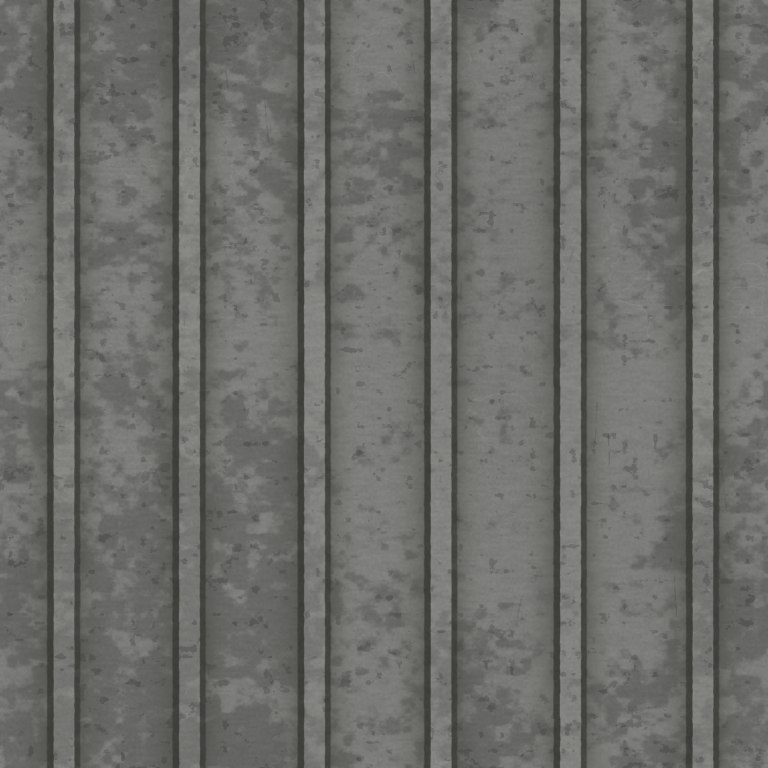
Write a three.js fragment shader that draws this texture.

```glsl
// Weathered grey metal cladding with six raised vertical ribs and dark grooves.
varying vec2 vUv;

const float RIBS = 6.0;
const float DRIFT = 0.009;           // uneven rib spacing
const float FACE_HALF = 0.0137;      // half width of a rib face
const float GROOVE_LEFT = 0.0080;
const float GROOVE_RIGHT = 0.0070;
const float SHADE_LEFT = 0.052;      // reach of soft shade beside a rib
const float SHADE_RIGHT = 0.040;
const float EDGE = 0.0011;           // edge softness
const int SCRATCHES = 16;

const vec3 METAL_LIGHT = vec3(0.487, 0.489, 0.477);
const vec3 METAL_WORN = vec3(0.398, 0.400, 0.389);
const vec3 RIB_TINT = vec3(1.045);
const vec3 GROOVE_COLOR = vec3(0.232, 0.234, 0.215);
const vec3 SHADE_COLOR = vec3(0.290, 0.292, 0.272);

float hash(vec2 p) {
  vec3 q = fract(vec3(p.xyx) * 0.1031);
  q += dot(q, q.yzx + 33.33);
  return fract((q.x + q.y) * q.z);
}

// Value noise that wraps at the canvas border
float noise(vec2 uv, vec2 cells) {
  vec2 p = uv * cells;
  vec2 i = floor(p);
  vec2 f = fract(p);
  f = f * f * (3.0 - 2.0 * f);
  vec2 a = mod(i, cells);
  vec2 b = mod(i + 1.0, cells);
  vec2 seed = cells * 1.7;
  return mix(mix(hash(a + seed), hash(vec2(b.x, a.y) + seed), f.x),
             mix(hash(vec2(a.x, b.y) + seed), hash(b + seed), f.x), f.y);
}

float fbm(vec2 uv, vec2 cells) {
  float sum = 0.0;
  float gain = 0.5;
  for (int i = 0; i < 5; i++) {
    sum += gain * noise(uv, cells);
    cells *= 2.0;
    gain *= 0.5;
  }
  return sum / 0.96875;
}

float segmentDistance(vec2 p, vec2 a, vec2 b) {
  vec2 ab = b - a;
  return length(p - a - ab * clamp(dot(p - a, ab) / dot(ab, ab), 0.0, 1.0));
}

// Thin, slanted, mostly upright scratches
float scratches(vec2 uv) {
  float mark = 0.0;
  vec2 p = uv + 0.004 * (vec2(noise(uv, vec2(30.0)), 0.5) - 0.5);
  for (int i = 0; i < SCRATCHES; i++) {
    float k = float(i);
    vec2 start = vec2(hash(vec2(k, 3.0)), hash(vec2(k, 17.0)));
    vec2 span = vec2(0.025 * (hash(vec2(k, 29.0)) - 0.4), 0.02 + 0.05 * hash(vec2(k, 41.0)));
    float d = segmentDistance(p, start, start + span);
    mark = max(mark, (1.0 - smoothstep(0.0004, 0.0016, d)) * (0.4 + 0.6 * hash(vec2(k, 53.0))));
  }
  return mark * smoothstep(0.25, 0.6, noise(uv, vec2(90.0, 130.0)));
}

void main() {
  vec2 uv = vUv;

  // Rib position, with slightly uneven spacing
  float index = min(floor(uv.x * RIBS), RIBS - 1.0);
  float drift = -DRIFT * sin(3.14159 * pow(index / 5.2, 1.3));
  float x = uv.x - (index + 0.5) / RIBS - drift;
  float right = step(0.0, x);
  float wobble = 0.0009 * (noise(uv, vec2(40.0, 160.0)) - 0.5);
  float past = abs(x) - FACE_HALF + wobble;
  float grooveWidth = mix(GROOVE_LEFT, GROOVE_RIGHT, right);
  float face = 1.0 - smoothstep(-EDGE, EDGE, past);
  float groove = (1.0 - face) * (1.0 - smoothstep(-EDGE, EDGE * 1.6, past - grooveWidth));

  // Broad blotches break up into fine speckled wear
  float broad = fbm(uv, vec2(4.0, 5.0));
  float medium = fbm(uv, vec2(18.0, 22.0));
  float fine = fbm(uv, vec2(64.0, 80.0));
  float wear = broad * 1.15 + medium * 0.55 + fine * 0.75 - 1.22;
  float worn = 0.65 * smoothstep(-0.10, 0.14, wear) + 0.35 * smoothstep(-0.25, 0.25, wear);
  vec3 color = mix(METAL_LIGHT, METAL_WORN, worn * (1.0 - 0.35 * face));

  // Fine grain, horizontal weave and slow tone change
  float grain = noise(uv, vec2(380.0)) - 0.5;
  float weave = noise(uv, vec2(70.0, 300.0)) - 0.5;
  float tone = noise(uv, vec2(3.0, 4.0)) - 0.5;
  color *= 1.0 + 0.055 * grain + 0.055 * weave - 0.07 * tone;

  // Dark pits, pale hairline cracks and scratches
  float pits = smoothstep(0.66, 0.76, fbm(uv, vec2(75.0, 90.0)) + 0.12 * (broad - 0.5));
  float crackLine = 1.0 - smoothstep(0.0, 0.011, abs(fbm(uv, vec2(9.0, 13.0)) - 0.5));
  float crackArea = smoothstep(0.52, 0.70, noise(uv + 0.37, vec2(5.0, 6.0)));
  color *= 1.0 - 0.16 * pits - 0.15 * scratches(uv);
  color *= 1.0 + 0.06 * crackLine * crackArea;

  // Lit rib face, soft shade beside it, dark grooves
  color *= mix(vec3(1.0), RIB_TINT, face);
  float reach = mix(SHADE_LEFT, SHADE_RIGHT, right);
  float fall = 1.0 - clamp((past - grooveWidth) / reach, 0.0, 1.0);
  float shade = fall * fall * (0.48 + 0.30 * (medium - 0.5)) * (1.0 - face);
  color = mix(color, SHADE_COLOR, shade);
  float grooveDepth = 0.88 + 0.25 * (fine - 0.5) - 0.10 * right;
  color = mix(color, GROOVE_COLOR * (1.0 + 0.1 * grain), groove * grooveDepth);

  gl_FragColor = vec4(color, 1.0);
}
```
